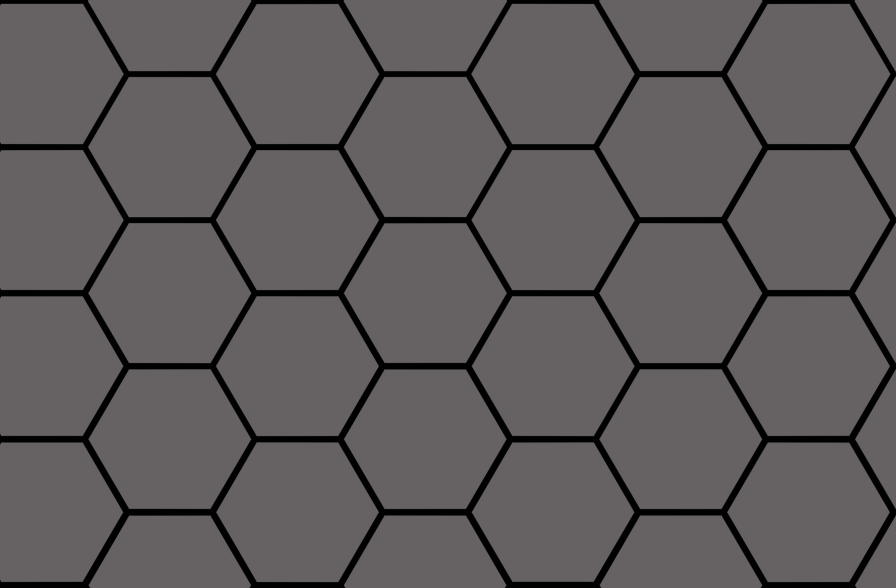
Write a Shadertoy shader that draws this pattern.

```glsl
#define CELL_SIZE vec2(0.2509, 0.2484)    // horizontal and vertical scale, in canvas heights
#define GRID_ORIGIN vec2(0.5060, 0.5014)  // middle of one flat edge
#define LINE_WIDTH 0.0425                 // in cell heights
#define LINE_TAPER 0.035                  // thinning per row, upwards
#define LINE_WOBBLE 0.03
#define FILL_COLOR vec3(0.400, 0.382, 0.384)
#define LINE_COLOR vec3(0.002)

const float SQRT3 = 1.7320508;

// Offset from the nearest centre of a rectangular lattice
vec2 latticeOffset(vec2 p, vec2 period) {
    return p - period * round(p / period);
}

// Distance to the border of a flat-topped hexagon of unit height
float hexBorderDistance(vec2 offset) {
    vec2 a = abs(offset);
    return 0.5 - max(a.y, dot(a, vec2(0.5 * SQRT3, 0.5)));
}

// Two interleaved lattices make the honeycomb; the nearer centre owns the point
float honeycombDistance(vec2 p) {
    vec2 period = vec2(SQRT3, 1.0);
    vec2 evenColumn = latticeOffset(p - vec2(0.0, 0.5), period);
    vec2 oddColumn = latticeOffset(p - vec2(0.5 * SQRT3, 0.0), period);
    return max(hexBorderDistance(evenColumn), hexBorderDistance(oddColumn));
}

// Slight unevenness of the line weight
float lineWeight(vec2 p) {
    float wobble = sin(2.3 * p.x + 1.1 * p.y) + 0.5 * sin(3.7 * p.y - 1.9 * p.x);
    return LINE_WIDTH * (1.0 + LINE_WOBBLE * wobble - LINE_TAPER * p.y);
}

void mainImage(out vec4 fragColor, in vec2 fragCoord) {
    vec2 p = (fragCoord / iResolution.y - GRID_ORIGIN) / CELL_SIZE;
    float pixel = 1.0 / (iResolution.y * CELL_SIZE.y);

    float edge = honeycombDistance(p) - 0.5 * lineWeight(p);
    float fill = smoothstep(-0.75 * pixel, 0.75 * pixel, edge);

    fragColor = vec4(mix(LINE_COLOR, FILL_COLOR, fill), 1.0);
}
```
